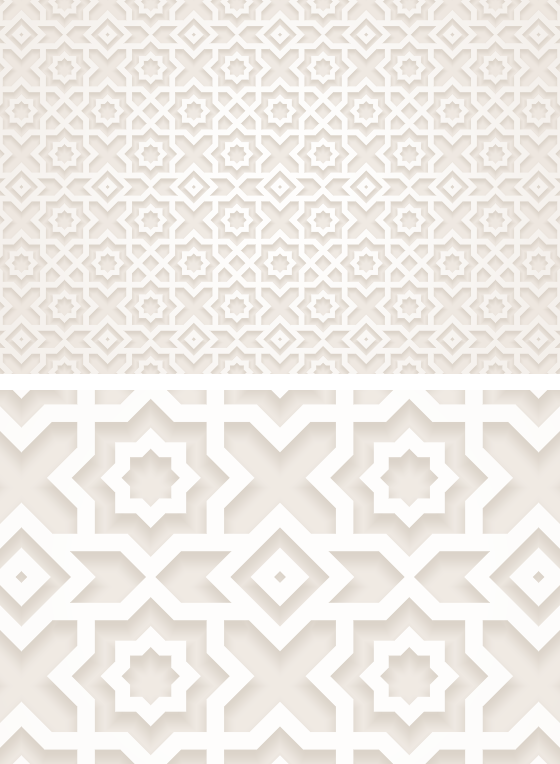
Top, the full canvas; bottom, a detail of the centre.
Give the GLSL for this pattern, as a Shadertoy shader.

```glsl
// Pale layered lattice of eight-pointed stars and diamonds, like cut paper.
// Mirror folds reduce the plane to one tile; distance fields give the bands,
// and the same field sampled higher up casts a soft shadow downward.

// Level of an eight-pointed star: union of a square and a turned square.
float starLevel(vec2 p) {
    p = abs(p);
    return min(max(p.x, p.y), (p.x + p.y) * 0.70711);
}

// Distance of a square standing on its corner.
float diamondLevel(vec2 p) {
    return (abs(p.x) + abs(p.y)) * 0.70711;
}

float band(float level, float middle, float halfWidth) {
    return abs(level - middle) - halfWidth;
}

// Star ring with the larger star frame around it.
float framedStar(vec2 p) {
    float level = starLevel(p);
    return min(band(level, 12.8, 3.4), band(level, 29.5, 4.0));
}

// Negative on the raised paper, positive on the ground.
float lattice(vec2 p) {
    vec2 halfTile = vec2(59.0, 104.25);
    vec2 q = abs(mod(p + halfTile, 2.0 * halfTile) - halfTile);

    // Two framed stars, set diagonally
    float d = framedStar(q - vec2(59.0, 45.25));
    d = min(d, framedStar(q - vec2(0.0, 104.25)));

    // Crossing where four frame tips meet
    d = min(d, band(diamondLevel(q - halfTile), 12.2, 4.0));

    // Double diamond and the bars that join it to the frames
    float diamond = diamondLevel(q);
    d = min(d, band(diamond, 20.0, 4.0));
    d = min(d, band(diamond, 5.7, 3.8));
    vec2 bar = abs(q - vec2(23.0, 15.75)) - vec2(9.0, 4.0);
    return min(d, max(bar.x, bar.y));
}

void mainImage(out vec4 fragColor, in vec2 fragCoord) {
    float pixel = 512.0 / iResolution.y;
    vec2 p = (fragCoord - 0.5 * iResolution.xy) * pixel;

    // Light fades from the centre outward
    float fade = smoothstep(60.0, 460.0, length(p));
    vec3 paper = mix(vec3(0.995, 0.992, 0.988), vec3(0.957, 0.940, 0.922), fade);
    vec3 ground = mix(vec3(0.940, 0.917, 0.892), vec3(0.932, 0.904, 0.876), fade);
    vec3 shade = mix(vec3(0.845, 0.812, 0.770), vec3(0.850, 0.815, 0.775), fade);

    // Soft shadow below the raised bands
    float shadow = 1.0 - smoothstep(-4.0, 6.0, lattice(p + vec2(0.0, 4.5)));
    vec3 color = mix(ground, shade, 0.85 * shadow);

    // Raised bands
    float cover = 1.0 - smoothstep(-0.6 * pixel, 0.6 * pixel, lattice(p));
    color = mix(color, paper, cover);
    fragColor = vec4(color, 1.0);
}
```
